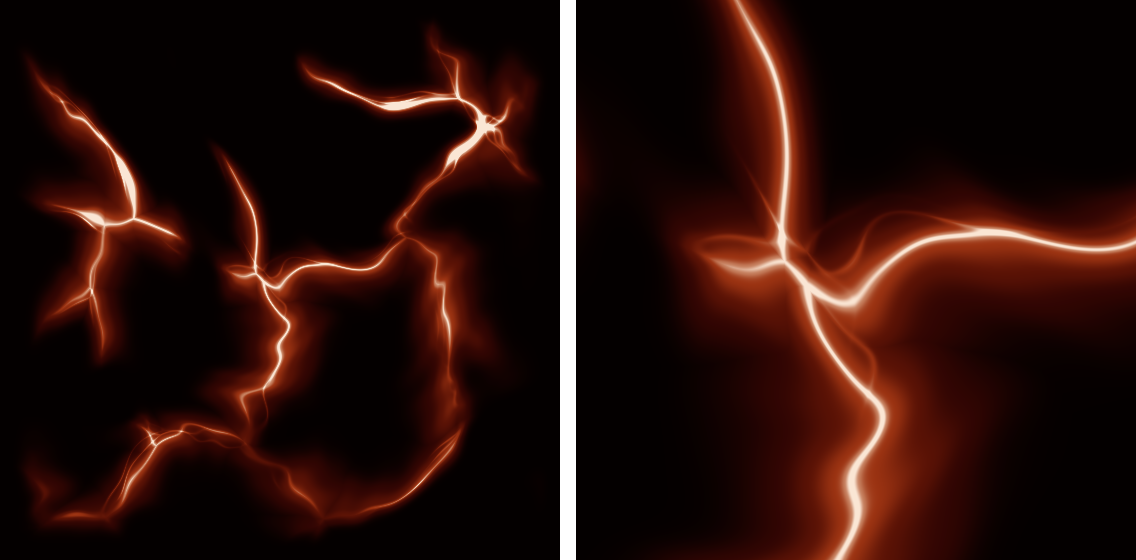
Left: the whole. Right: its middle third, enlarged.
Write a Shadertoy shader that draws this background.

```glsl
// Glowing ember veins, branching and jagged, with soft red halos on black.
#define CELLS 3.0          // vein meshes across the canvas
#define JITTER 0.84        // irregularity of the meshes
#define WARP 0.066         // bending of the veins
#define GLOW_MIN 0.014     // halo reach on the tight side
#define GLOW_MAX 0.090     // halo reach on the wide side
#define CORE_WIDTH 0.0030  // thin bright line
#define WISP_WIDTH 0.018   // soft line where a vein fades out
#define HOT_WIDTH 0.0100   // extra width at white-hot spots
#define STRANDS 3          // filaments per vein
#define MARGIN 0.15        // dark border of the canvas
#define SEED vec2(4.0, 9.0)

vec2 hash2(vec2 p) {
    p = vec2(dot(p, vec2(127.1, 311.7)), dot(p, vec2(269.5, 183.3)));
    return fract(sin(p) * 43758.5);
}

// Smooth layered sines, roughly -1 to 1
float field(vec2 p) {
    float sum = 0.0, amp = 0.6;
    for (int i = 0; i < 3; i++) {
        sum += amp * sin(p.x + 1.3 * sin(p.y)) * cos(p.y * 0.9 + 0.7 * sin(p.x));
        p = mat2(1.2, 1.4, -1.4, 1.2) * p + 2.1;
        amp *= 0.55;
    }
    return sum;
}

// Bends space; later octaves are jagged, and strands drift apart slightly
vec2 bend(vec2 p, float jag, float strand) {
    float amp = WARP, freq = 6.0;
    for (int i = 0; i < 5; i++) {
        float rough = i < 2 ? 1.0 : jag;
        float drift = strand * 0.28 * float(i);
        p += amp * rough * sin(freq * p.yx + vec2(1.7, 4.1) * float(i + 1) + drift);
        p = mat2(0.8, 0.6, -0.6, 0.8) * p;
        freq *= 2.0;
        amp *= 0.49;
    }
    return p;
}

vec2 cellPoint(vec2 cell) {
    return 0.5 + JITTER * (hash2(cell + SEED) - 0.5);
}

// x: distance to the nearest cell border in canvas units, y: cell hash
vec2 veins(vec2 p) {
    p *= CELLS;
    vec2 base = floor(p), f = p - base, nearCell = vec2(0.0), toNear = vec2(9.0);
    for (int y = -1; y <= 1; y++)
    for (int x = -1; x <= 1; x++) {
        vec2 g = vec2(x, y), r = g + cellPoint(base + g) - f;
        if (dot(r, r) < dot(toNear, toNear)) { toNear = r; nearCell = g; }
    }
    float border = 9.0;
    for (int y = -2; y <= 2; y++)
    for (int x = -2; x <= 2; x++) {
        vec2 g = nearCell + vec2(x, y), r = g + cellPoint(base + g) - f;
        vec2 across = r - toNear;
        if (dot(across, across) > 1e-4)
            border = min(border, dot(0.5 * (r + toNear), normalize(across)));
    }
    return vec2(max(border, 0.0) / CELLS, hash2(base + nearCell + 31.0).x);
}

// Black, deep red, orange, cream
vec3 emberColor(float heat) {
    vec3 c = mix(vec3(0.015, 0.0, 0.0), vec3(0.19, 0.02, 0.01), smoothstep(0.0, 0.25, heat));
    c = mix(c, vec3(0.35, 0.07, 0.02), smoothstep(0.22, 0.45, heat));
    c = mix(c, vec3(0.61, 0.20, 0.07), smoothstep(0.42, 0.65, heat));
    c = mix(c, vec3(0.77, 0.49, 0.36), smoothstep(0.62, 0.82, heat));
    return mix(c, vec3(0.98, 0.90, 0.83), smoothstep(0.79, 1.0, heat));
}

void mainImage(out vec4 fragColor, in vec2 fragCoord) {
    vec2 uv = fragCoord / iResolution.y;
    vec2 st = fragCoord / iResolution.xy;
    vec2 edge = min(st, 1.0 - st);
    float pixel = 1.0 / iResolution.y;

    // Where veins live, how rough they are and where they burn
    float frame = smoothstep(0.01, MARGIN, edge.x) * smoothstep(0.01, MARGIN, edge.y);
    float life = frame * smoothstep(-0.55, 0.05, field(uv * 7.0 + 1.0));
    float jag = mix(0.4, 1.1, smoothstep(-0.4, 0.4, field(uv * 6.0 + 8.0)));
    float hot = life * smoothstep(0.15, 0.65, field(uv * 11.0 + 3.0));
    float haze = smoothstep(-0.5, 0.5, field(uv * 6.0 + 4.0));

    float heat = 0.0;
    for (int i = 0; i < STRANDS; i++) {
        float k = float(i);
        vec2 vein = veins(bend(uv, jag, k));
        float split = smoothstep(-0.2, 0.4, field(uv * 9.0 + 5.0 * k));
        float width = mix(WISP_WIDTH, CORE_WIDTH, smoothstep(0.0, 0.8, life));
        float power = mix(0.14, 0.30, split) + 0.35 * hot;
        if (i == 0) {
            // Wide halo, its reach differing on each side of the vein
            float reach = mix(GLOW_MIN, GLOW_MAX, vein.y) * mix(0.75, 1.25, haze);
            heat += life * mix(0.48, 0.60, haze) * exp(-pow(vein.x / reach, 1.5));
            heat += life * 0.14 * exp(-vein.x / 0.011);
            width += HOT_WIDTH * hot;
        } else {
            power *= 0.65 * split;
            width *= 0.8;
        }
        width = max(width, pixel);
        heat += life * power * exp(-pow(vein.x / width, 1.6));
    }
    fragColor = vec4(emberColor(heat), 1.0);
}
```
